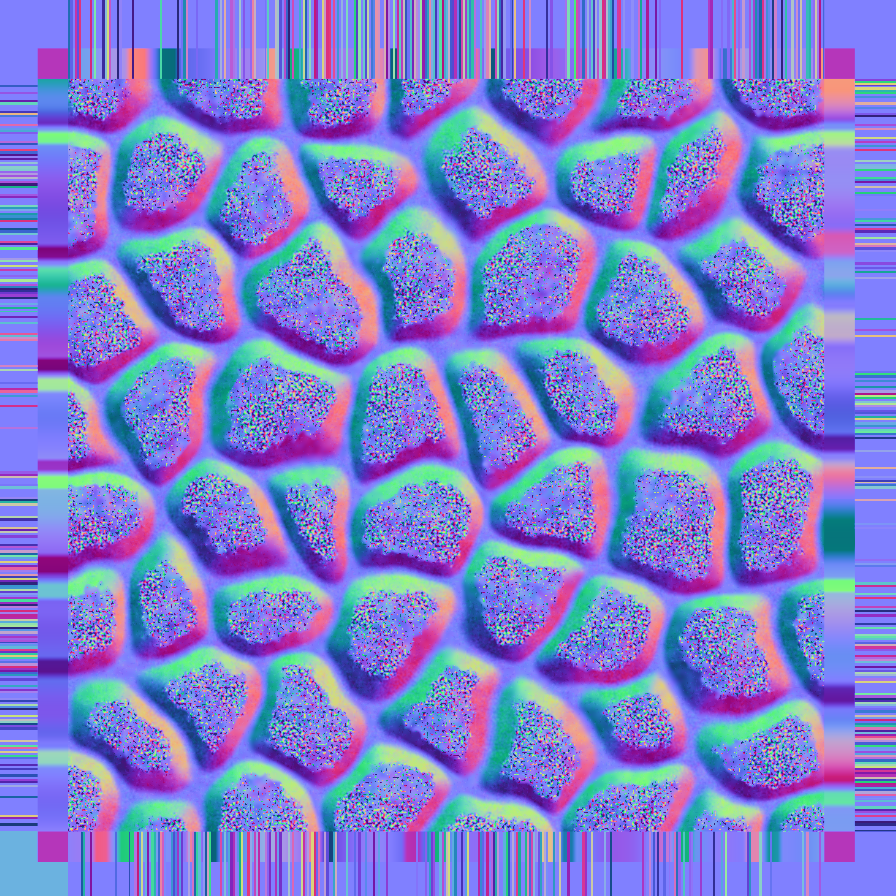
Give the GLSL for this texture map, as a WebGL 1 fragment shader.

```glsl
precision highp float;
// Tangent-space normal map of rough cobblestones inside a smeared border.
// Stones are smooth Voronoi cells with bevelled rims and grainy tops; the
// margin holds a ring of stretched edge tones and thin one-way streaks.

uniform vec2 u_resolution;

#define STONES 8.2        // stone rows per canvas
#define JITTER 0.66       // irregularity of stone positions
#define ROUNDING 17.0     // higher gives sharper stone corners
#define BEVEL_SLOPE 0.90  // steepness of the rims
#define BEVEL_WIDTH 0.170 // rim width in stone units
#define GRAIN_SCALE 330.0 // speckles per canvas
#define GRAIN_SLOPE 2.3   // strength of the speckles
#define SHADE 0.33        // loss of blue on steep parts
#define STREAKS 420.0     // streak lines per canvas
#define RING_WIDTH 0.034  // width of the stretched ring
#define PANEL_LO vec2(0.076, 0.072)
#define PANEL_HI vec2(0.920, 0.912)

vec2 hash2(vec2 p) {
  vec3 q = fract(p.xyx * vec3(0.1031, 0.1030, 0.0973));
  q += dot(q, q.yzx + 33.33);
  return fract((q.xx + q.yz) * q.zy);
}

vec2 gradientAt(vec2 cell) {
  float angle = 6.2832 * hash2(cell).x;
  return vec2(cos(angle), sin(angle));
}

float gradientNoise(vec2 p) {
  vec2 i = floor(p), f = fract(p);
  vec2 u = f * f * f * (f * (f * 6.0 - 15.0) + 10.0);
  vec2 o = vec2(0.0, 1.0);
  float low = mix(dot(gradientAt(i), f),
                  dot(gradientAt(i + o.yx), f - o.yx), u.x);
  float high = mix(dot(gradientAt(i + o), f - o),
                   dot(gradientAt(i + 1.0), f - 1.0), u.x);
  return mix(low, high, u.y);
}

vec2 noise2(vec2 p) {
  return vec2(gradientNoise(p), gradientNoise(p + vec2(37.3, 91.7)));
}

// Staggered, jittered stone centre of a grid cell
vec2 stoneCentre(vec2 cell) {
  float stagger = 0.5 * mod(cell.y, 2.0);
  return cell + vec2(stagger, 0.0) + 0.5 + JITTER * (hash2(cell + 17.0) - 0.5);
}

// Outward direction in xy, rounded distance to the joint in z
vec3 stoneRim(vec2 p) {
  vec2 base = floor(p), nearest = vec2(9.0);
  for (int y = -2; y <= 2; y++)
    for (int x = -2; x <= 2; x++) {
      vec2 r = stoneCentre(base + vec2(x, y)) - p;
      if (dot(r, r) < dot(nearest, nearest)) nearest = r;
    }
  vec3 sum = vec3(0.0);
  for (int y = -2; y <= 2; y++)
    for (int x = -2; x <= 2; x++) {
      vec2 r = stoneCentre(base + vec2(x, y)) - p;
      vec2 gap = r - nearest;
      if (dot(gap, gap) > 0.0001) {
        vec2 dir = normalize(gap);
        float weight = exp(-ROUNDING * dot(0.5 * (r + nearest), dir));
        sum += weight * vec3(dir, 1.0);
      }
    }
  sum.z = max(sum.z, 0.00001);
  return vec3(sum.xy / sum.z, -log(sum.z) / ROUNDING);
}

// Surface slope of the stones; detail fades the grain in
vec2 stoneSlope(vec2 uv, float detail) {
  vec3 rim = stoneRim(uv * STONES + 0.22 * noise2(uv * 11.0));
  float ragged = rim.z + detail * (0.05 * gradientNoise(uv * 48.0)
                                 + 0.05 * gradientNoise(uv * 120.0));
  float top = smoothstep(BEVEL_WIDTH - 0.04, BEVEL_WIDTH + 0.02, ragged);
  float rise = smoothstep(-0.01, 0.06, rim.z);
  vec2 slope = rim.xy * BEVEL_SLOPE * rise * mix(1.0, 0.14, top);
  vec2 lumps = 0.36 * noise2(uv * 38.0) + 0.46 * noise2(uv * 95.0);
  vec2 grain = noise2(uv * GRAIN_SCALE);
  float patches = 0.34 * gradientNoise(uv * 19.0 + 5.0);
  float speckle = smoothstep(0.29, 0.38, length(grain) + patches);
  slope += detail * lumps * mix(0.35, 1.0, top);
  return slope + detail * grain * GRAIN_SLOPE * speckle * mix(0.08, 1.0, top);
}

// Random line slope in xy, coverage in z
vec3 streak(float t, float seed) {
  vec2 id = vec2(floor(t * STREAKS), seed);
  float density = 0.48 + 0.9 * gradientNoise(vec2(t * 9.0, seed + 0.4));
  vec2 slope = 1.7 * (hash2(id) - 0.5);
  return vec3(slope, step(hash2(id + 71.0).x, density));
}

// Antialiased interval test on both axes
vec2 span(vec2 p, vec2 lo, vec2 hi) {
  vec2 px = 0.5 / u_resolution;
  return smoothstep(lo - px, lo + px, p) * (1.0 - smoothstep(hi - px, hi + px, p));
}

void main() {
  vec2 uv = gl_FragCoord.xy / u_resolution;
  vec2 inside = span(uv, PANEL_LO, PANEL_HI);
  vec2 inRing = span(uv, PANEL_LO - RING_WIDTH, PANEL_HI + RING_WIDTH);
  float panel = inside.x * inside.y, ring = inRing.x * inRing.y;
  vec2 edge = clamp(uv, PANEL_LO, PANEL_HI);

  // Flat margin with one tilted corner, then the stretched ring
  vec2 slope = vec2(-0.16, 0.40) * step(uv.x, PANEL_LO.x) * step(uv.y, PANEL_LO.y);
  float corner = (1.0 - inside.x) * (1.0 - inside.y);
  vec2 ringSlope = stoneSlope(edge, 0.0) + 0.7 * noise2(edge * 14.0);
  slope = mix(slope, mix(ringSlope, vec2(0.42, -0.58), corner), ring);

  // Streaks run outward; only the vertical ones cross the ring
  vec3 vertical = streak(uv.x, 3.0 + step(0.5, uv.y));
  vec3 horizontal = streak(uv.y, 7.0 + step(0.5, uv.x));
  slope = mix(slope, vertical.xy, vertical.z * inside.x * (1.0 - inside.y));
  slope = mix(slope, horizontal.xy,
              horizontal.z * inside.y * (1.0 - inside.x) * (1.0 - ring));
  slope = mix(slope, stoneSlope(uv, 1.0), panel);

  // Encode the normal as colour, shading the steep parts
  slope *= min(1.0, 0.96 / max(length(slope), 0.001));
  float steep = length(slope);
  float facing = sqrt(1.0 - steep * steep) - SHADE * steep;
  gl_FragColor = vec4(0.5 + 0.5 * vec3(slope, facing), 1.0);
}
```
